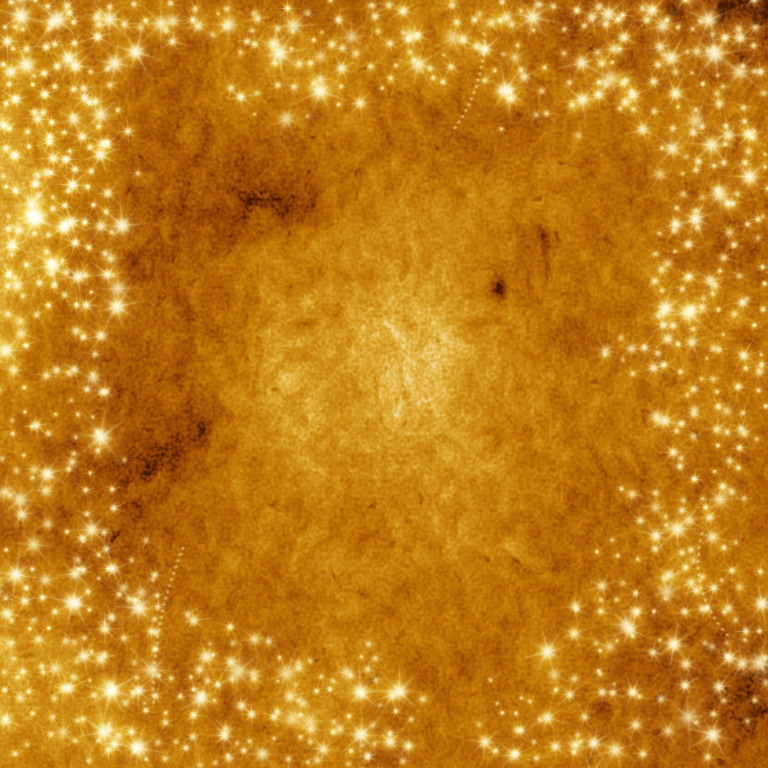
Give the GLSL for this background, as a three.js fragment shader.

```glsl
// Aged amber parchment with a pale central glow and rusty stains, framed by
// drifts of glittering stars. Gradient noise drives a tone ramp; the stars
// come from jittered grids thinned by a mask.
#define BASE_TONE 2.5
#define GLOW_GAIN 2.0
#define CLOUD_GAIN 2.2
#define GRAIN_GAIN 2.4
#define STAR_LAYERS 3
#define STAR_CELLS 18.0
#define STAR_DENSITY 0.78
#define BEAD_SPACING 0.0085
varying vec2 vUv;

vec2 hash2(vec2 p) {
  p = vec2(dot(p, vec2(127.1, 311.7)), dot(p, vec2(269.5, 183.3)));
  return fract(sin(p) * 43758.5);
}
float corner(vec2 i, vec2 f, vec2 o) {
  return dot(hash2(i + o) * 2.0 - 1.0, f - o);
}
float gradientNoise(vec2 p) {
  vec2 i = floor(p), f = fract(p), e = vec2(1.0, 0.0);
  vec2 u = f * f * (3.0 - 2.0 * f);
  return mix(mix(corner(i, f, e.yy), corner(i, f, e), u.x),
             mix(corner(i, f, e.yx), corner(i, f, e.xx), u.x), u.y);
}
float fbm(vec2 p) {
  float sum = 0.0, amp = 0.6;
  for (int i = 0; i < 5; i++) {
    p = mat2(1.6, 1.2, -1.2, 1.6) * p + 7.3;
    sum += amp * gradientNoise(p);
    amp *= 0.6;
  }
  return sum;
}
// Soft shapes: spot at (x, y) with radii, and band along a segment.
float spot(vec2 p, float x, float y, float rx, float ry) {
  vec2 d = (p - vec2(x, y)) / vec2(rx, ry);
  return exp(-dot(d, d));
}
float band(vec2 p, vec2 a, vec2 b, float width) {
  vec2 ab = b - a;
  float t = clamp(dot(p - a, ab) / dot(ab, ab), 0.0, 1.0);
  return 1.0 - smoothstep(0.45 * width, width, length(p - a - ab * t));
}
// Where the stars gather: left, bottom, right, then top.
float starMask(vec2 p) {
  float m = 1.2 * band(p, vec2(0.04, 1.0), vec2(0.05, 0.66), 0.15);
  m = max(m, 0.8 * band(p, vec2(0.04, 0.62), vec2(0.07, 0.35), 0.11));
  m = max(m, band(p, vec2(0.04, 0.15), vec2(0.22, 0.08), 0.17));
  m = max(m, band(p, vec2(0.12, 0.28), vec2(0.2, 0.12), 0.08));
  m = max(m, band(p, vec2(0.2, 0.07), vec2(0.46, 0.07), 0.12));
  m = max(m, 0.9 * band(p, vec2(0.66, 0.06), vec2(0.88, 0.28), 0.07));
  m = max(m, 0.7 * band(p, vec2(0.88, 0.28), vec2(0.98, 0.48), 0.13));
  m = max(m, 0.6 * band(p, vec2(0.78, 0.05), vec2(1.0, 0.2), 0.12));
  m = max(m, 0.9 * band(p, vec2(0.95, 0.5), vec2(0.93, 0.95), 0.12));
  m = max(m, band(p, vec2(0.83, 0.54), vec2(0.96, 0.63), 0.05));
  m = max(m, 0.8 * band(p, vec2(0.1, 0.99), vec2(0.7, 0.99), 0.09));
  m = max(m, 0.8 * band(p, vec2(0.36, 0.88), vec2(0.55, 0.94), 0.07));
  return max(m, 0.9 * band(p, vec2(0.68, 0.93), vec2(1.0, 0.9), 0.12));
}
// Core with eight uneven rays (x) and surrounding halo (y).
vec2 star(vec2 q, float seed) {
  float r = length(q) + 0.0001, sector = 0.7854;
  float angle = atan(q.y, q.x + 0.00001) + 3.2 + seed * 6.0;
  float a = mod(angle, sector) - 0.5 * sector;
  float ray = mod(floor(angle / sector), 8.0);
  float reach = 0.13 + 0.24 * hash2(vec2(ray, seed * 91.0)).x;
  float rays = exp(-abs(r * sin(a)) / 0.025 - r / reach);
  float core = 1.7 * exp(-r * r / 0.021) + 1.1 * rays;
  return vec2(core, exp(-r * r / 0.13)) * (1.0 - smoothstep(0.5, 1.0, r));
}
vec2 starField(vec2 p, float cells, float layer) {
  vec2 light = vec2(0.0);
  for (int k = 0; k < 9; k++) {
    vec2 id = floor(p * cells) + vec2(mod(float(k), 3.0), floor(float(k) / 3.0)) - 1.0;
    vec2 rnd = hash2(id + layer * 37.0), pick = hash2(id + layer * 53.0 + 9.0);
    vec2 c = id + 0.1 + 0.8 * rnd;
    if (pick.x < STAR_DENSITY * starMask(c / cells))
      light += star((p * cells - c) / mix(0.55, 1.1, pick.y), rnd.x) * mix(0.4, 1.1, rnd.y);
  }
  return light;
}
// Dotted thread from a to b, bowed sideways by sag.
float beads(vec2 p, vec2 a, vec2 b, float sag) {
  float len = distance(a, b);
  vec2 dir = (b - a) / len, q = p - a;
  float x = dot(q, dir), t = clamp(x / len, 0.0, 1.0);
  float y = dot(q, vec2(-dir.y, dir.x)) - sag * 4.0 * t * (1.0 - t);
  float cell = (fract(x / BEAD_SPACING) - 0.5) * BEAD_SPACING;
  return step(0.0, x) * step(x, len) * exp(-(cell * cell + y * y) / 0.000004);
}
// Tone ramp from burnt umber through amber to cream.
vec3 palette(float t) {
  vec3 c = mix(vec3(0.27, 0.09, 0.01), vec3(0.56, 0.25, 0.02), clamp(t, 0.0, 1.0));
  c = mix(c, vec3(0.67, 0.36, 0.02), clamp(t - 1.0, 0.0, 1.0));
  c = mix(c, vec3(0.75, 0.46, 0.02), clamp(t - 2.0, 0.0, 1.0));
  c = mix(c, vec3(0.81, 0.56, 0.08), clamp(t - 3.0, 0.0, 1.0));
  c = mix(c, vec3(0.88, 0.69, 0.24), clamp(t - 4.0, 0.0, 1.0));
  return mix(c, vec3(0.94, 0.83, 0.55), clamp(t - 5.0, 0.0, 1.0));
}
void main() {
  vec2 p = vUv;
  float cloud = fbm(p * 3.5 + 3.0);
  vec2 w = p + 0.05 * vec2(cloud, fbm(p * 5.0 + 20.0));
  // Parchment: clouds, fibres, central glow and pale left border.
  float tone = BASE_TONE + CLOUD_GAIN * cloud + 0.5 * spot(w, 0.5, 0.45, 0.28, 0.4);
  tone += GRAIN_GAIN * (fbm(w * vec2(24.0, 17.0)) + 0.5 * gradientNoise(p * 210.0));
  tone += GLOW_GAIN * spot(w, 0.5, 0.525, 0.15, 0.18);
  tone += 2.6 * spot(w, 0.0, 0.7, 0.07, 0.18) + 1.8 * spot(w, 0.0, 0.07, 0.12, 0.13);
  // Stains: broad, then small, then scattered flecks.
  tone -= 1.4 * spot(w, 0.19, 0.4, 0.12, 0.12) + 1.2 * spot(w, 0.26, 0.45, 0.03, 0.03);
  tone -= 1.2 * spot(w, 0.23, 0.69, 0.12, 0.1) + 1.2 * spot(w, 0.36, 0.74, 0.08, 0.04);
  tone -= 2.0 * spot(w, 1.0, 1.0, 0.14, 0.07) + 1.3 * spot(w, 0.96, 0.08, 0.14, 0.1);
  tone -= 1.2 * spot(w, 0.75, 0.56, 0.04, 0.02) + 1.2 * spot(w, 0.7, 0.69, 0.02, 0.02);
  tone -= 2.5 * spot(p, 0.65, 0.625, 0.01, 0.015) + 1.8 * spot(p, 0.4, 0.578, 0.012, 0.006);
  tone -= 1.2 * smoothstep(0.32, 0.55, gradientNoise(w * 60.0 + 5.0));
  // Stars and bead chains, screened over the parchment.
  vec2 light = vec2(0.7 * beads(p, vec2(0.24, 0.29), vec2(0.2, 0.08), -0.012), 0.0);
  light.x += 0.7 * beads(p, vec2(0.915, 0.31), vec2(0.95, 0.17), -0.02);
  light.x += 0.7 * beads(p, vec2(0.63, 0.96), vec2(0.59, 0.83), 0.012);
  for (int i = 0; i < STAR_LAYERS; i++) {
    float layer = float(i);
    light += starField(p, STAR_CELLS * pow(1.45, layer), layer) * (1.0 - 0.12 * layer);
  }
  light *= 1.0 + 0.7 * spot(p, 0.04, 0.78, 0.1, 0.2);
  vec3 sparkle = vec3(1.1, 0.95, 0.65) * light.x + vec3(0.3, 0.2, 0.04) * light.y;
  gl_FragColor = vec4(1.0 - (1.0 - palette(tone)) * exp(-sparkle), 1.0);
}
```
